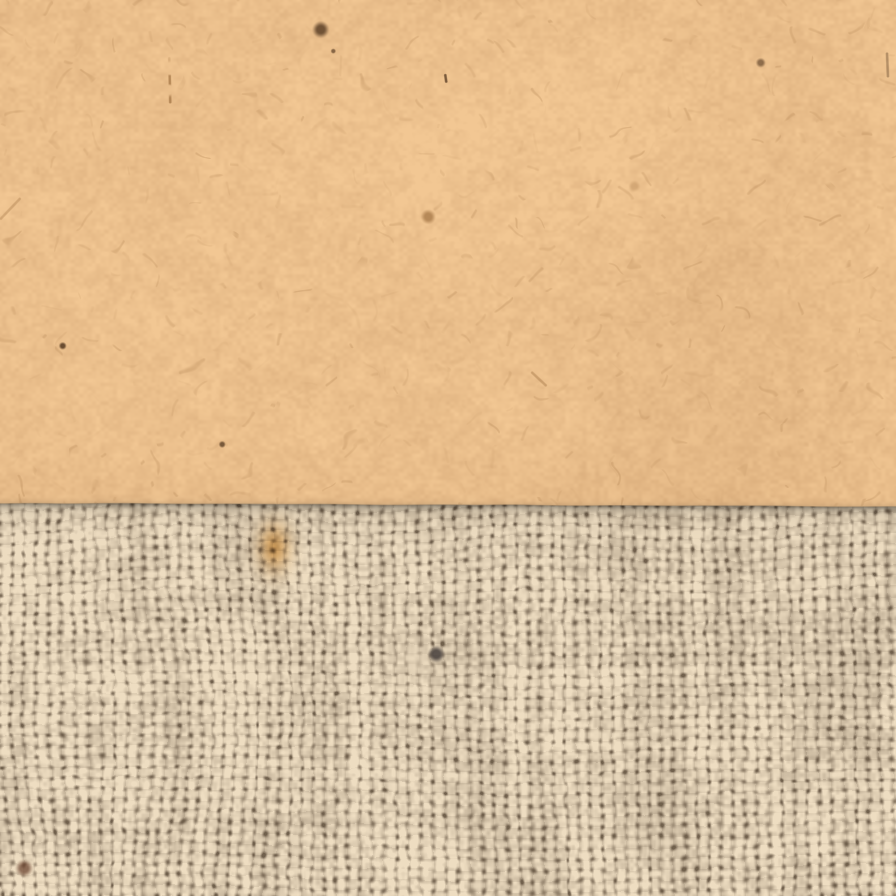
This texture is drawn by a three.js fragment shader. Its source:

```glsl
varying vec2 vUv;

const vec3 PAPER_LIGHT = vec3(0.950, 0.782, 0.578);
const vec3 PAPER_DARK = vec3(0.865, 0.690, 0.495);
const vec3 FIBRE = vec3(0.66, 0.48, 0.29);
const vec3 SPECK = vec3(0.36, 0.25, 0.15);
const vec3 THREAD = vec3(0.905, 0.838, 0.730);
const vec3 GAP = vec3(0.440, 0.375, 0.300);
const vec3 STAIN = vec3(0.89, 0.73, 0.49);
const vec3 KNOT = vec3(0.27, 0.24, 0.23);
const vec3 RUST = vec3(0.43, 0.28, 0.20);
const vec2 THREADS = vec2(75.0, 84.0);
const float EDGE_LEFT = 0.4385;
const float EDGE_RIGHT = 0.4345;
const float EDGE_SOFT = 0.0012;
const float FIBRE_CELLS = 36.0;

float hash(vec2 p) {
  vec3 q = fract(p.xyx * 0.1031);
  q += dot(q, q.yzx + 33.33);
  return fract((q.x + q.y) * q.z);
}

vec2 hash2(vec2 p) { return vec2(hash(p + 17.3), hash(p + 71.9)); }

// Value noise centred on zero
float noise(vec2 p) {
  vec2 i = floor(p), f = fract(p), e = vec2(0.0, 1.0);
  f = f * f * (3.0 - 2.0 * f);
  return mix(mix(hash(i), hash(i + e.yx), f.x),
             mix(hash(i + e), hash(i + e.yy), f.x), f.y) - 0.5;
}

vec2 noise2(vec2 p) { return vec2(noise(p), noise(p.yx + 37.0)); }

float fbm(vec2 p) {
  float sum = 0.0, amp = 0.53;
  for (int i = 0; i < 4; i++) {
    sum += amp * noise(p);
    p = p * 2.03 + 11.7;
    amp *= 0.5;
  }
  return sum;
}

float segment(vec2 p, vec2 a, vec2 b) {
  vec2 d = b - a;
  return length(p - a - d * clamp(dot(p - a, d) / dot(d, d), 0.0, 1.0));
}

float spot(vec2 uv, float x, float y, float radius) {
  return 1.0 - smoothstep(0.4 * radius, 1.25 * radius, length(uv - vec2(x, y)));
}

float scratch(vec2 uv, vec2 a, vec2 b) {
  return 1.0 - smoothstep(0.0004, 0.0024, segment(uv, a, b));
}

// Short bent fibres, one per cell
float fibres(vec2 uv) {
  vec2 p = uv * FIBRE_CELLS + 0.5 * noise2(uv * 60.0);
  float ink = 0.0;
  for (int k = 0; k < 9; k++) {
    vec2 cell = floor(p) + vec2(mod(float(k), 3.0), floor(float(k) / 3.0)) - 1.0;
    vec2 centre = cell + hash2(cell);
    vec2 reach = normalize(hash2(cell + 40.0) - 0.499) * mix(0.05, 0.35, hash(cell + 5.0));
    float d = segment(p, centre - reach, centre + reach);
    ink = max(ink, (1.0 - smoothstep(0.01, 0.10, d)) * pow(hash(cell + 9.0), 2.0));
  }
  return ink;
}

vec3 paper(vec2 uv) {
  float tone = 0.38 + 0.42 * fbm(uv * 6.0) + 0.50 * fbm(uv * 45.0);
  tone += 0.42 * noise(uv * vec2(210.0, 240.0)) + 0.30 * noise(uv * 120.0 + 9.0);
  tone += 0.16 * spot(uv, 0.80, 0.62, 0.20) - 0.12 * spot(uv, 0.58, 0.80, 0.28);
  tone += 0.14 * (1.0 - smoothstep(0.43, 0.54, uv.y));
  vec3 col = mix(PAPER_LIGHT, PAPER_DARK, clamp(tone, 0.0, 1.0));
  col = mix(col, FIBRE, 0.26 * fibres(uv));

  // Faint marks, then dark specks
  float faint = max(spot(uv, 0.478, 0.758, 0.0075), 0.4 * spot(uv, 0.708, 0.792, 0.006));
  faint = max(faint, 0.6 * scratch(uv, vec2(0.594, 0.584), vec2(0.609, 0.570)));
  faint = max(faint, 0.5 * scratch(uv, vec2(0.001, 0.756), vec2(0.022, 0.778)));
  float dashes = smoothstep(-0.15, 0.2, noise(uv * 90.0));
  faint = max(faint, dashes * scratch(uv, vec2(0.189, 0.935), vec2(0.190, 0.886)));
  col = mix(col, FIBRE, 0.8 * faint);
  float dark = max(0.85 * spot(uv, 0.358, 0.967, 0.0085), 0.7 * spot(uv, 0.372, 0.943, 0.0028));
  dark = max(dark, max(0.9 * spot(uv, 0.070, 0.614, 0.004), 0.8 * spot(uv, 0.248, 0.504, 0.0036)));
  dark = max(dark, 0.65 * spot(uv, 0.849, 0.930, 0.005));
  dark = max(dark, 0.8 * scratch(uv, vec2(0.497, 0.916), vec2(0.498, 0.909)));
  dark = max(dark, 0.4 * scratch(uv, vec2(0.990, 0.940), vec2(0.991, 0.915)));
  return mix(col, SPECK, dark);
}

vec3 cloth(vec2 uv) {
  vec2 p = uv * THREADS + 1.3 * noise2(uv * 5.0) + 0.30 * noise2(uv * 75.0);
  vec2 id = floor(p), fromGap = abs(fract(p) - 0.5), crossing = floor(p + 0.5);

  // Uneven gaps, taller than wide, between over and under threads
  vec2 width = vec2(0.27, 0.31) + 0.16 * vec2(hash(vec2(id.x, 3.0)), hash(vec2(8.0, id.y)));
  vec2 gap = 1.0 - smoothstep(vec2(0.0), width, fromGap);
  float hole = gap.x * gap.y * mix(0.35, 1.15, hash(id + 60.0));
  float groove = mix(gap.x, gap.y, mod(crossing.x + crossing.y, 2.0));
  float light = 0.97 - 0.74 * hole - 0.13 * groove - 0.12 * gap.x;
  light += 0.18 * fbm(uv * 11.0 + 4.0) + 0.30 * noise(uv * 200.0);
  light += 0.20 * noise(uv * vec2(45.0, 5.0)) + 0.12 * noise(uv * vec2(8.0, 60.0));
  vec3 col = mix(GAP, THREAD, clamp(light, 0.0, 1.06));

  // Stain and knots
  vec2 s = (uv - vec2(0.306, 0.389)) * vec2(60.0, 40.0);
  col *= mix(vec3(1.0), STAIN, exp(-dot(s, s)));
  col = mix(col, THREAD, 0.5 * spot(uv, 0.463, 0.265, 0.018));
  col = mix(col, KNOT, 0.85 * spot(uv, 0.487, 0.270, 0.0085));
  return mix(col, RUST, 0.75 * spot(uv, 0.027, 0.031, 0.009));
}

void main() {
  float above = vUv.y - mix(EDGE_LEFT, EDGE_RIGHT, vUv.x) - 0.001 * noise(vUv.xx * 14.0);
  // Shadow under the paper and a thin dark rim on it
  float under = min(above, 0.0);
  vec3 below = cloth(vUv) * (1.0 - 0.38 * exp(under / 0.004) - 0.06 * exp(under / 0.018));
  vec3 sheet = paper(vUv) * (1.0 - 0.12 * exp(-max(above, 0.0) / 0.003));
  gl_FragColor = vec4(mix(below, sheet, smoothstep(-EDGE_SOFT, EDGE_SOFT, above)), 1.0);
}
```
